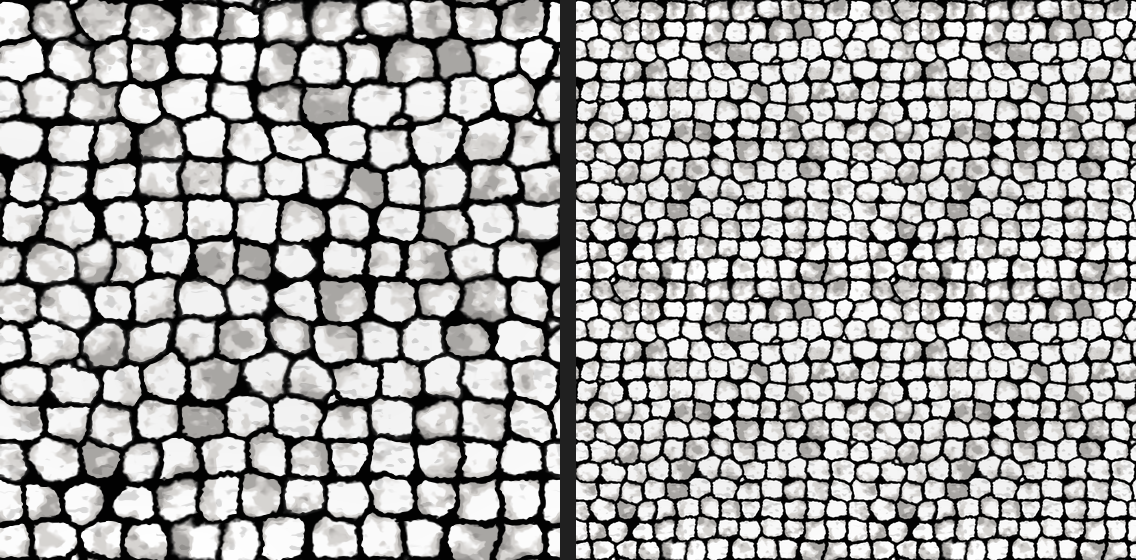
Left, the tile; right, the same tile 2 across and 2 down.
A Shadertoy shader for this texture:

```glsl
const float ROWS = 14.0;
const float TAU = 6.2831853;
const float GAP = 0.0092;
const vec3 MORTAR = vec3(0.008);
const vec3 PALE = vec3(0.84, 0.83, 0.82);
const vec3 GREY = vec3(0.66, 0.65, 0.64);

struct Nearest {
    float first;   // distance to the closest stone
    float second;  // distance to the runner-up
    vec2 id;
    vec2 local;    // offset from the stone centre
};

float hash(vec2 p) {
    return fract(sin(dot(p, vec2(127.1, 311.7))) * 43758.5453);
}

// Value noise that wraps after a whole number of cells
float noise(vec2 uv, vec2 period, float seed) {
    vec2 p = uv * period;
    vec2 i = floor(p);
    vec2 f = p - i;
    f = f * f * (3.0 - 2.0 * f);
    vec2 a = mod(i, period) + seed;
    vec2 b = mod(i + 1.0, period) + seed;
    return mix(mix(hash(a), hash(vec2(b.x, a.y)), f.x),
               mix(hash(vec2(a.x, b.y)), hash(b), f.x), f.y);
}

vec2 warp(vec2 uv, vec2 period, float amount) {
    return amount * (vec2(noise(uv, period, 3.0), noise(uv, period, 51.0)) - 0.5);
}

// Irregular rounded octagon: soft maximum of jittered facets
float stoneDistance(vec2 p, vec2 halfSize, vec2 id, float sharpness) {
    float sum = 0.0;
    for (int i = 0; i < 8; i++) {
        float k = float(i);
        float angle = (k + 0.7 * (hash(id + k * 1.7) - 0.5)) * TAU / 8.0;
        vec2 dir = vec2(cos(angle), sin(angle));
        float corner = mod(k, 2.0);
        float reach = mix(0.9, 0.94, corner) + mix(0.2, 0.34, corner) * hash(id + k * 2.3 + 9.0);
        sum += exp(sharpness * (dot(p, dir) - reach * length(dir * halfSize)));
    }
    return log(sum) / sharpness;
}

void keepNearest(inout Nearest n, float d, vec2 id, vec2 local) {
    if (d < n.first) {
        n = Nearest(d, n.first, id, local);
    } else {
        n.second = min(n.second, d);
    }
}

// Courses of stones, with a few pebbles wedged at the joints
Nearest findStone(vec2 uv) {
    Nearest n = Nearest(1.0, 1.0, vec2(0.0), vec2(0.0));
    for (int y = -1; y <= 1; y++) {
        float row = floor(uv.y * ROWS) + float(y);
        float rowId = mod(row, ROWS);
        float count = 12.0 + floor(2.0 * hash(vec2(rowId, 4.0)));
        float shift = hash(vec2(rowId, 8.0));
        for (int x = -1; x <= 1; x++) {
            float column = floor(uv.x * count - shift) + float(x);
            vec2 id = vec2(mod(column, count), rowId);
            vec2 cell = 1.0 / vec2(count, ROWS);
            vec2 corner = vec2(column + shift, row) * cell;
            vec2 jitter = vec2(hash(id + 13.0), hash(id + 29.0)) - 0.5;
            vec2 local = uv - corner - cell * (0.5 + vec2(0.26, 0.16) * jitter);
            vec2 size = 0.5 * cell * (0.9 + 0.2 * vec2(hash(id + 37.0), hash(id + 43.0)));
            keepNearest(n, stoneDistance(local, size, id, 260.0), id, local);
            if (hash(id + 71.0) > 0.92) {
                vec2 pebble = vec2(0.012, 0.011) * (0.8 + 0.4 * hash(id + 83.0));
                float d = stoneDistance(uv - corner, pebble, id + 0.5, 700.0);
                keepNearest(n, d, id + 0.5, uv - corner);
            }
        }
    }
    return n;
}

// Painted dabs of pale and darker grey over white
vec3 stoneColour(vec2 uv, vec2 id, vec2 local, float d) {
    float seed = floor(hash(id + 5.0) * 90.0);
    vec2 brushed = uv + warp(uv, vec2(120.0, 150.0), 0.007);
    float cloud = 0.6 * noise(brushed, vec2(34.0, 28.0), seed)
                + 0.4 * noise(brushed, vec2(66.0, 74.0), seed);
    float angle = TAU * hash(id + 17.0);
    float side = dot(local, vec2(cos(angle), sin(angle))) * 6.0;
    float rim = 0.22 * hash(id + 23.0) * smoothstep(-0.011, -0.002, d);
    float dullness = 0.48 * pow(hash(id + 31.0), 2.5) - 0.08;
    float shade = cloud + side + rim + dullness;
    vec3 white = vec3(mix(0.94, 1.0, noise(uv, vec2(3.0), 7.0)));
    vec3 colour = mix(white, PALE, smoothstep(0.58, 0.72, shade));
    colour = mix(colour, GREY, smoothstep(0.78, 0.94, shade));
    float smudge = smoothstep(0.76, 0.9, noise(brushed, vec2(46.0, 90.0), seed + 11.0));
    return colour * (1.0 - 0.14 * smudge);
}

void mainImage(out vec4 fragColor, in vec2 fragCoord) {
    vec2 uv = fragCoord / iResolution.xy;
    vec2 bent = uv + warp(uv, vec2(6.0), 0.02) + warp(uv, vec2(38.0), 0.008)
              + warp(uv, vec2(150.0, 190.0), 0.0045);
    Nearest n = findStone(bent);
    float d = max(n.first, 0.5 * (n.first - n.second + GAP));

    // Ragged edge, softer on some stones, with a faint skirt on a few
    float softness = mix(0.0014, 0.0035, pow(hash(n.id + 61.0), 4.0));
    softness = max(softness, 0.75 / iResolution.y);
    float cover = 1.0 - smoothstep(-softness, softness, d);
    float skirt = step(0.82, hash(n.id + 67.0)) * (1.0 - smoothstep(0.0, 0.006, d));
    vec3 ground = MORTAR + 0.14 * skirt;
    fragColor = vec4(mix(ground, stoneColour(uv, n.id, n.local, d), cover), 1.0);
}
```
